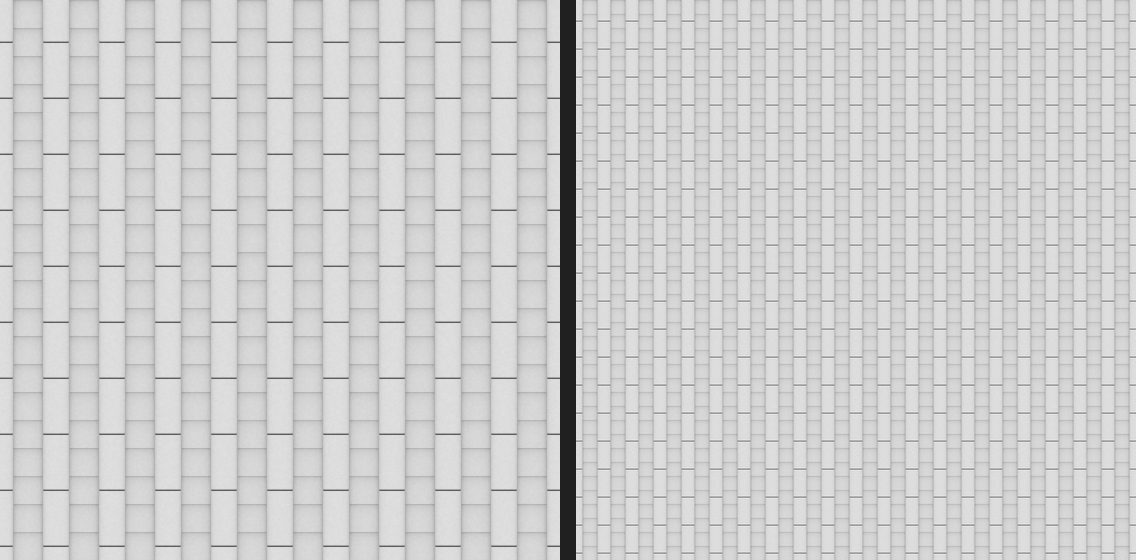
Left: one tile. Right: repeated 2 by 2.
Write a three.js fragment shader that draws this pattern.

```glsl
varying vec2 vUv;

const float REPEATS = 10.0;
const float GRAIN_CELLS = 384.0;
const float SLAB_HALF_WIDTH = 0.243;
const vec2 GAP_HALF_SIZE = vec2(0.226, 0.013);
const float GAP_HEIGHT = 0.245;

const float SLAB_TONE = 0.868;
const float TILE_TONE = 0.848;
const float GAP_TONE = 0.36;

float hash(vec2 p) {
  return fract(sin(dot(p, vec2(12.9898, 78.233))) * 43758.5453);
}

// Value noise that wraps after the given number of cells
float wrappedNoise(vec2 uv, float cells) {
  vec2 p = uv * cells;
  vec2 i = floor(p);
  vec2 f = fract(p);
  f = f * f * (3.0 - 2.0 * f);
  vec2 a = mod(i, cells);
  vec2 b = mod(i + 1.0, cells);
  return mix(mix(hash(a), hash(vec2(b.x, a.y)), f.x),
             mix(hash(vec2(a.x, b.y)), hash(b), f.x), f.y);
}

// Signed offset from the nearest multiple of the period
float nearest(float x, float period) {
  return (fract(x / period + 0.5) - 0.5) * period;
}

float cover(float dist, float soft) {
  return 1.0 - smoothstep(-soft, soft, dist);
}

float falloff(float dist, float reach) {
  return exp(-max(dist, 0.0) / reach);
}

// Recessed tiles: each upper edge lies in the shadow of the tile above
float tileTone(float y, float wallDist, float soft) {
  float above = nearest(y, 0.5);
  float lip = 0.12 * falloff(-above, 0.013) + 0.075 * falloff(-above, 0.075);
  float wall = 0.10 * falloff(wallDist, 0.022) + 0.06 * falloff(wallDist, 0.085);
  return TILE_TONE - lip * cover(above, soft) - wall;
}

// Raised slabs: rounded sides darken towards the edges
float slabTone(float edgeDist) {
  return SLAB_TONE - 0.13 * falloff(edgeDist, 0.022) - 0.03 * falloff(edgeDist, 0.07);
}

float gapMask(vec2 p, float soft) {
  vec2 d = abs(p) - GAP_HALF_SIZE;
  return cover(max(d.x, d.y), soft);
}

void main() {
  vec2 p = vUv * REPEATS;
  float soft = 0.6 * max(fwidth(p.x), fwidth(p.y));
  float x = nearest(p.x, 1.0);
  float side = abs(x) - SLAB_HALF_WIDTH;

  // Columns of tiles and slabs
  float tone = mix(tileTone(p.y, side, soft), slabTone(-side), cover(side, soft));

  // Open joints between slabs
  float gap = gapMask(vec2(x, nearest(p.y - GAP_HEIGHT, 1.0)), soft);
  tone = mix(tone, GAP_TONE, gap);

  // Fine surface grain
  tone += 0.022 * (wrappedNoise(vUv, GRAIN_CELLS) - 0.5);

  gl_FragColor = vec4(vec3(tone), 1.0);
}
```
